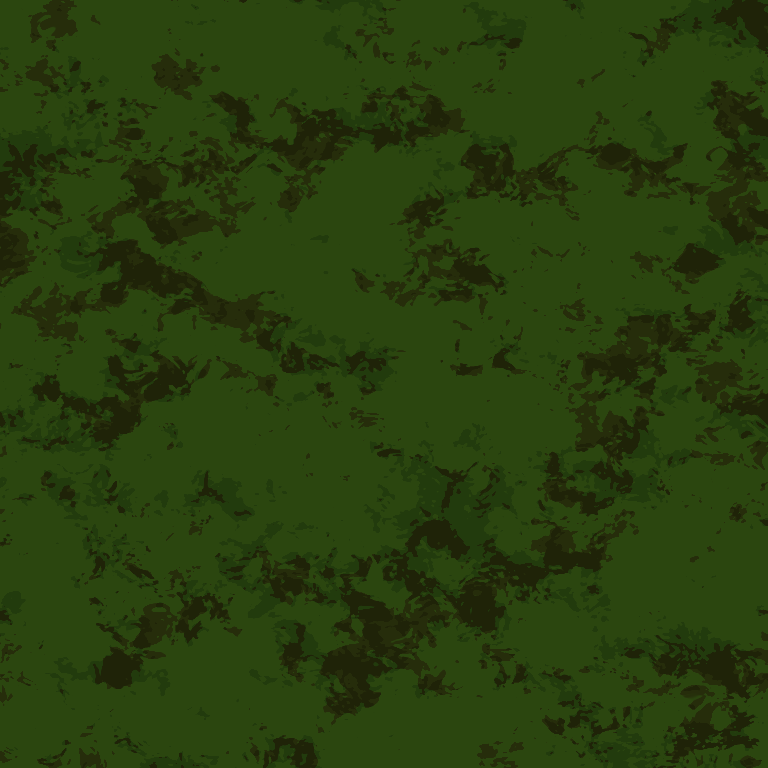
This texture is drawn by a three.js fragment shader. Its source:

```glsl
// Mossy camouflage ground: two ragged stain masks over a flat moss green.
// Each mask is a thresholded fractal noise, slightly wider than tall; its
// roughness drifts, so small flakes alternate with clouds of fine crumbs.

varying vec2 vUv;

float hash(vec2 p) {
  return fract(sin(dot(p, vec2(127.1, 311.7))) * 43758.5453);
}

float valueNoise(vec2 p) {
  vec2 cell = floor(p);
  vec2 f = fract(p);
  f = f * f * (3.0 - 2.0 * f);
  float bottom = mix(hash(cell), hash(cell + vec2(1.0, 0.0)), f.x);
  float top = mix(hash(cell + vec2(0.0, 1.0)), hash(cell + vec2(1.0, 1.0)), f.x);
  return mix(bottom, top, f.y);
}

// Fractal sum scaled back to 0..1; gain sets how crumbly it gets
float fbm(vec2 p, float gain) {
  mat2 turn = mat2(0.8, 0.6, -0.6, 0.8);
  float sum = 0.0;
  float total = 0.0;
  float weight = 1.0;
  for (int i = 0; i < 5; i++) {
    sum += weight * valueNoise(p);
    total += weight;
    weight *= gain;
    p = turn * p * 2.03 + vec2(17.3, 9.1);
  }
  return sum / total;
}

// Nudged noise field plus a faint broad drift that gathers stains in clusters
float stainField(vec2 p) {
  vec2 push = vec2(valueNoise(p * 2.3 + 31.7), valueNoise(p * 2.3 + 74.2)) - 0.5;
  float gain = mix(0.62, 1.02, valueNoise(p * 0.6 + 53.0));
  float drift = valueNoise(p * 0.3 + 11.0) - 0.5;
  return fbm(p + 0.3 * push, gain) + 0.1 * drift;
}

void main() {
  vec3 mossGreen = vec3(0.170, 0.274, 0.060);
  vec3 shadeGreen = vec3(0.132, 0.232, 0.052);
  vec3 earthBrown = vec3(0.148, 0.178, 0.042);
  vec3 darkSoil = vec3(0.122, 0.136, 0.032);

  vec2 p = vUv * vec2(12.5, 15.5) + 3.0;

  // The shade partly follows the soil, so it gathers around the dark stains
  float soilField = stainField(p);
  float shadeField = mix(stainField(p * 0.9 + 120.0), soilField, 0.45);

  float soil = smoothstep(0.584, 0.594, soilField);
  float shade = smoothstep(0.542, 0.550, shadeField);

  // Brown where soil lies on bare moss, darkest where it meets the shade
  vec3 ground = mix(mossGreen, shadeGreen, shade);
  vec3 stain = mix(earthBrown, darkSoil, shade);
  gl_FragColor = vec4(mix(ground, stain, soil), 1.0);
}
```
